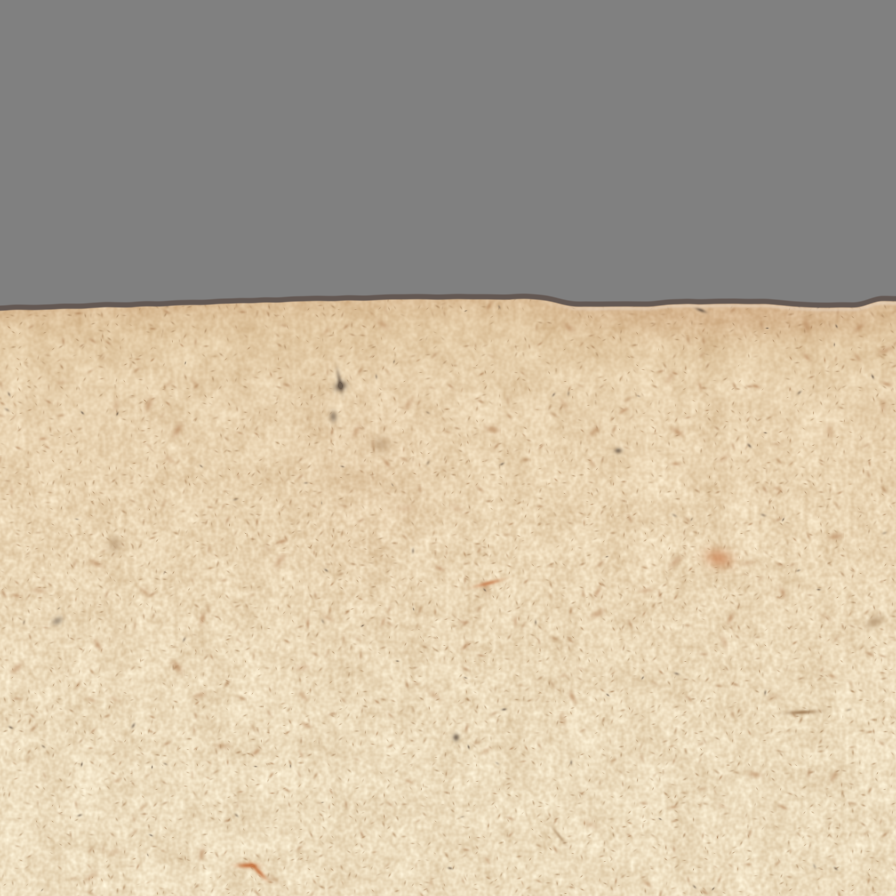
Reproduce this texture procedurally as a WebGL 1 fragment shader.

```glsl
precision highp float;

uniform vec2 u_resolution;

const vec3 BACKDROP = vec3(0.502);
const vec3 RIM_DARK = vec3(0.39, 0.345, 0.325);
const vec3 PAPER_TOP = vec3(0.885, 0.785, 0.635);
const vec3 PAPER_MID = vec3(0.912, 0.825, 0.690);
const vec3 PAPER_LOW = vec3(0.926, 0.862, 0.742);
const vec3 TOAST = vec3(0.77, 0.59, 0.43);
const vec3 FIBRE = vec3(0.62, 0.48, 0.33);
const vec3 INK = vec3(0.34, 0.28, 0.23);
const vec3 RUST = vec3(0.76, 0.43, 0.23);
const float RIM_WIDTH = 0.0058;
const float GRAIN_STRENGTH = 0.085;
const float MOTTLE_STRENGTH = 0.055;
const float STREAK_STRENGTH = 0.025;

vec2 hash2(vec2 p) {
  vec3 q = fract(p.xyx * vec3(0.1031, 0.1030, 0.0973));
  q += dot(q, q.yzx + 33.33);
  return fract((q.xx + q.yz) * q.zy);
}

vec2 gradientDir(vec2 cell) {
  float a = 6.2832 * hash2(cell).x;
  return vec2(cos(a), sin(a));
}

float gradientNoise(vec2 p) {
  vec2 i = floor(p), f = fract(p);
  vec2 w = f * f * f * (f * (f * 6.0 - 15.0) + 10.0);
  vec2 e = vec2(1.0, 0.0);
  float low = mix(dot(gradientDir(i), f), dot(gradientDir(i + e.xy), f - e.xy), w.x);
  float high = mix(dot(gradientDir(i + e.yx), f - e.yx), dot(gradientDir(i + e.xx), f - e.xx), w.x);
  return mix(low, high, w.y);
}

// Height of the torn upper border
float paperEdge(float x) {
  float y = 0.6555 + 0.0135 * smoothstep(-0.1, 0.52, x);
  y -= 0.0085 * smoothstep(0.595, 0.65, x);
  y += 0.003 * smoothstep(0.71, 0.77, x) - 0.004 * smoothstep(0.83, 0.93, x);
  y += 0.007 * smoothstep(0.95, 0.985, x);
  return y + 0.0012 * gradientNoise(vec2(x * 38.0, 4.3));
}

// Soft rotated ellipse
float mark(vec2 p, vec2 centre, vec2 radius, float angle) {
  float c = cos(angle), s = sin(angle);
  vec2 d = p - centre;
  d = vec2(c * d.x + s * d.y, c * d.y - s * d.x) / radius;
  return exp(-dot(d, d));
}

// One randomly turned fleck per occupied cell
float flecks(vec2 p, float cells, float density, vec2 radius) {
  vec2 g = p * cells, i = floor(g);
  vec2 place = hash2(i + cells), kind = hash2(i + cells + 71.0);
  float shape = mark(g, i + 0.3 + 0.4 * place, radius * (0.6 + 0.6 * place.y), kind.y * 3.1416);
  return shape * step(1.0 - density, kind.x) * (0.4 + 0.6 * place.x);
}

vec3 paperColour(vec2 p, float depth) {
  vec3 col = mix(PAPER_TOP, PAPER_MID, smoothstep(0.0, 0.13, depth));
  col = mix(col, PAPER_LOW, smoothstep(0.1, 0.58, depth));

  // Toasted border and broad discolouration
  float toast = 0.34 * exp(-depth * 65.0);
  toast += 0.30 * mark(p, vec2(0.83, 0.645), vec2(0.17, 0.025), 0.0);
  toast += 0.10 * mark(p, vec2(0.41, 0.46), vec2(0.08, 0.12), 0.0);
  col = mix(col, TOAST, toast);

  // Vertical streaks, mottling and grain
  float streak = gradientNoise(vec2(p.x * 28.0, p.y * 3.0));
  float mottle = gradientNoise(p * 27.0 + 9.0) + 0.8 * gradientNoise(p * vec2(73.0, 61.0));
  float grain = gradientNoise(p * vec2(175.0, 135.0)) + 0.6 * gradientNoise(p * 253.0 + 17.0);
  float tone = STREAK_STRENGTH * streak + MOTTLE_STRENGTH * mottle;
  tone += GRAIN_STRENGTH * grain * (0.65 + 0.35 * smoothstep(0.0, 0.3, depth));
  col += tone * vec3(0.75, 1.0, 1.2);

  // Scattered fibres, from small to large
  for (int k = 0; k < 4; k++) {
    float n = float(k);
    float cells = 112.0 - 26.0 * n;
    float f = flecks(p + 0.137 * n, cells, 0.24 - 0.035 * n, vec2(0.24, 0.11));
    col = mix(col, mix(FIBRE, RUST, 0.12 * n), f * 0.48);
  }
  col = mix(col, INK, 0.6 * flecks(p, 51.0, 0.035, vec2(0.13, 0.07)));
  return col;
}

// Individual stains and inclusions
vec3 addStains(vec3 col, vec2 p) {
  float ink = 0.75 * mark(p, vec2(0.380, 0.569), vec2(0.0065, 0.005), 0.4);
  ink += 0.5 * mark(p, vec2(0.379, 0.575), vec2(0.0025, 0.012), 0.2);
  ink += 0.5 * mark(p, vec2(0.372, 0.535), vec2(0.004, 0.006), 0.0);
  ink += 0.7 * mark(p, vec2(0.782, 0.654), vec2(0.006, 0.002), -0.4);
  ink += 0.65 * mark(p, vec2(0.690, 0.497), vec2(0.004, 0.003), 0.0);
  ink += 0.7 * mark(p, vec2(0.509, 0.177), vec2(0.0035, 0.004), 0.0);
  ink += 0.45 * mark(p, vec2(0.064, 0.307), vec2(0.006, 0.004), 0.5);
  col = mix(col, INK, min(ink, 0.85));

  float brown = 0.55 * mark(p, vec2(0.976, 0.306), vec2(0.010, 0.006), 0.5);
  brown += 0.45 * mark(p, vec2(0.128, 0.393), vec2(0.007, 0.009), 0.0);
  brown += 0.85 * mark(p, vec2(0.895, 0.205), vec2(0.017, 0.0025), 0.05);
  brown += 0.5 * mark(p, vec2(0.624, 0.067), vec2(0.012, 0.002), -0.9);
  brown += 0.4 * mark(p, vec2(0.425, 0.504), vec2(0.009, 0.008), 0.0);
  col = mix(col, FIBRE, min(brown, 0.9));

  float rust = 0.55 * mark(p, vec2(0.802, 0.377), vec2(0.015, 0.010), -0.2);
  rust += 0.65 * mark(p, vec2(0.545, 0.349), vec2(0.014, 0.0025), 0.25);
  rust += 0.85 * mark(p, vec2(0.276, 0.034), vec2(0.011, 0.003), 0.0);
  rust += 0.8 * mark(p, vec2(0.289, 0.027), vec2(0.011, 0.0028), -0.8);
  return mix(col, RUST, min(rust, 0.9));
}

void main() {
  vec2 p = gl_FragCoord.xy / u_resolution;
  float aa = max(1.0 / u_resolution.y, 0.0012);
  float depth = paperEdge(p.x) - p.y;
  vec3 paper = addStains(paperColour(p, max(depth, 0.0)), p);

  // Pale torn lip on the right, under the dark rim
  float lip = smoothstep(0.59, 0.66, p.x) * exp(-pow((depth - 0.005) / 0.0025, 2.0));
  paper = mix(paper, vec3(0.90, 0.82, 0.73), 0.65 * lip);

  vec3 col = mix(BACKDROP, RIM_DARK, smoothstep(-aa, aa, depth + 0.5 * RIM_WIDTH));
  col = mix(col, paper, smoothstep(-aa, aa, depth - 0.5 * RIM_WIDTH));
  gl_FragColor = vec4(clamp(col, 0.0, 1.0), 1.0);
}
```
